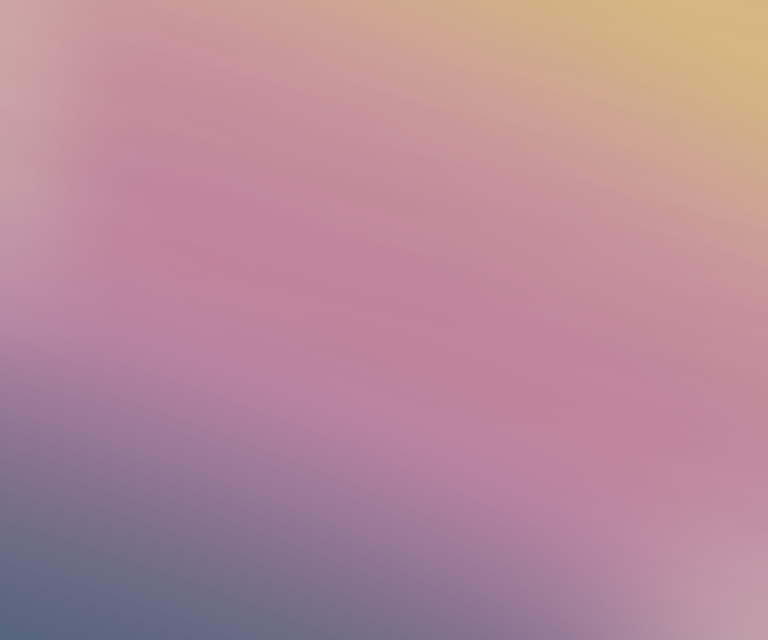
Write a Shadertoy shader that draws this background.

```glsl
// Soft diagonal gradient from slate blue through rose to gold, with faint brushed streaks.

float hash(vec2 p) {
    return fract(sin(dot(p, vec2(127.1, 311.7))) * 4375.85);
}

float valueNoise(vec2 p) {
    vec2 cell = floor(p);
    vec2 f = fract(p);
    f = f * f * (3.0 - 2.0 * f);
    float low = mix(hash(cell), hash(cell + vec2(1, 0)), f.x);
    float high = mix(hash(cell + vec2(0, 1)), hash(cell + vec2(1, 1)), f.x);
    return mix(low, high, f.y);
}

// Colour along the sweep from the lower left to the upper right
vec3 duskRamp(float t) {
    vec3 color = vec3(0.33, 0.39, 0.49);
    color = mix(color, vec3(0.46, 0.43, 0.53), smoothstep(-0.04, 0.25, t));
    color = mix(color, vec3(0.59, 0.47, 0.585), smoothstep(0.17, 0.41, t));
    color = mix(color, vec3(0.725, 0.515, 0.63), smoothstep(0.32, 0.58, t));
    color = mix(color, vec3(0.748, 0.52, 0.613), smoothstep(0.52, 0.70, t));
    color = mix(color, vec3(0.768, 0.56, 0.61), smoothstep(0.72, 1.00, t));
    color = mix(color, vec3(0.80, 0.63, 0.59), smoothstep(0.92, 1.20, t));
    return mix(color, vec3(0.835, 0.72, 0.50), smoothstep(1.08, 1.45, t));
}

void mainImage(out vec4 fragColor, in vec2 fragCoord) {
    vec2 uv = fragCoord / iResolution.xy;

    // Gently curved diagonal sweep
    float sweep = uv.y + 0.35 * uv.x + 0.15 * uv.x * uv.x;
    vec3 color = duskRamp(sweep);

    // Pale haze on the upper left edge and in the lower right corner
    float leftHaze = exp(-uv.x * uv.x / 0.012) * smoothstep(0.36, 0.72, uv.y);
    color = mix(color, mix(vec3(0.76, 0.61, 0.68), vec3(0.81, 0.67, 0.65),
                           smoothstep(0.5, 0.95, uv.y)), 0.75 * leftHaze);
    vec2 corner = (uv - vec2(1.02, 0.0)) / vec2(0.20, 0.22);
    color = mix(color, vec3(0.77, 0.635, 0.67), 0.85 * exp(-dot(corner, corner)));

    // Fine streaks that slope down to the right
    float across = uv.y + 0.32 * uv.x;
    float streaks = valueNoise(vec2(uv.x * 4.0, across * 38.0))
                  + 0.5 * valueNoise(vec2(uv.x * 9.0, across * 85.0)) - 0.75;
    color += 0.008 * streaks * smoothstep(0.4, 0.7, sweep);

    fragColor = vec4(color, 1.0);
}
```
